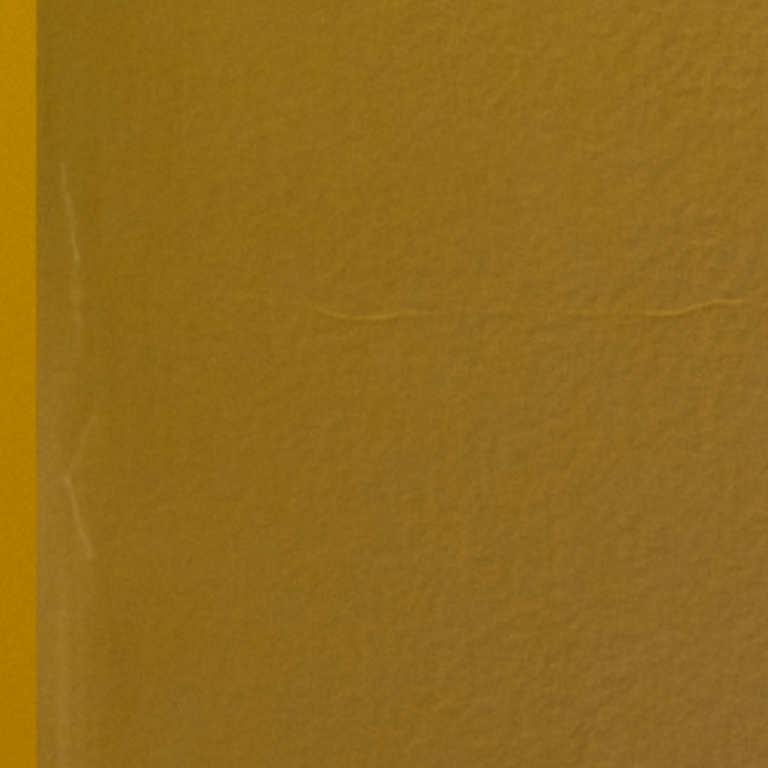
A WebGL 2 fragment shader for this texture:

```glsl
#version 300 es
precision highp float;

uniform vec2 u_resolution;
out vec4 fragColor;

float hash(vec2 p) {
    vec3 q = fract(vec3(p.xyx) * 0.1031);
    q += dot(q, q.yzx + 33.33);
    return fract((q.x + q.y) * q.z);
}

float valueNoise(vec2 p) {
    vec2 cell = floor(p);
    vec2 f = fract(p);
    f = f * f * (3.0 - 2.0 * f);
    float low = mix(hash(cell), hash(cell + vec2(1.0, 0.0)), f.x);
    float high = mix(hash(cell + vec2(0.0, 1.0)), hash(cell + 1.0), f.x);
    return mix(low, high, f.y);
}

float fbm(vec2 p, int octaves) {
    float sum = 0.0;
    float gain = 0.5;
    for (int i = 0; i < octaves; i++) {
        sum += gain * valueNoise(p);
        p = mat2(1.6, 1.2, -1.2, 1.6) * p + 17.3;
        gain *= 0.5;
    }
    return sum;
}

// Slope of the plaster relief towards the light
float relief(vec2 uv, float scale, vec2 lightStep) {
    return fbm((uv + lightStep) * scale, 3) - fbm((uv - lightStep) * scale, 3);
}

float segmentDistance(vec2 p, vec2 a, vec2 b) {
    vec2 ab = b - a;
    return length(p - a - ab * clamp(dot(p - a, ab) / dot(ab, ab), 0.0, 1.0));
}

float scratch(vec2 p, vec2 a, vec2 b, float width) {
    p.x += 0.009 * (valueNoise(p * 45.0) - 0.5);
    float d = segmentDistance(p, a, b) / width;
    return exp(-d * d);
}

// Signed height above a wavering, nearly level crack
float crackOffset(vec2 uv) {
    float wave = 0.016 * (valueNoise(vec2(uv.x * 13.0, 4.0)) - 0.5)
               + 0.008 * (valueNoise(vec2(uv.x * 42.0, 9.0)) - 0.5);
    float leftRise = 0.028 * (1.0 - smoothstep(0.24, 0.46, uv.x));
    float rightRise = 0.015 * smoothstep(0.88, 0.95, uv.x);
    return uv.y - 0.592 - leftRise - rightRise - wave;
}

vec3 wallBase(vec2 uv) {
    vec3 lower = mix(vec3(0.548, 0.398, 0.084), vec3(0.546, 0.402, 0.166), uv.x);
    vec3 upper = mix(vec3(0.568, 0.419, 0.072), vec3(0.588, 0.434, 0.132), uv.x);
    return mix(lower, upper, uv.y);
}

vec3 paintedWall(vec2 uv, float edge) {
    vec3 color = wallBase(uv);
    vec3 pale = vec3(0.10, 0.095, 0.12);
    float nearEdge = 1.0 - smoothstep(0.0, 0.26, uv.x - edge);

    // Shade and rubbed paint beside the strip
    color -= vec3(0.028, 0.018, 0.010) * nearEdge * smoothstep(0.2, 0.9, uv.y);
    float rubbed = exp(-pow((uv.x - edge - 0.025) / 0.04, 2.0));
    rubbed *= 1.0 - smoothstep(0.35, 0.85, uv.y);
    color += pale * rubbed * (0.1 + 0.45 * valueNoise(uv * vec2(75.0, 6.0)));

    // Vertical brush streaks, broad mottling and drifting tint
    float streaks = valueNoise(uv * vec2(95.0, 7.0)) - 0.5;
    color += streaks * mix(0.007, 0.022, nearEdge);
    color += 0.012 * (fbm(uv * 7.0, 3) - 0.44);
    float tint = fbm(uv * 24.0 + 11.0, 3) - 0.44;
    color += tint * vec3(0.012, 0.004, -0.045);

    // Fine plaster bumps, stronger towards the right
    vec2 warped = uv + 0.006 * vec2(valueNoise(uv * 30.0), valueNoise(uv * 30.0 + 51.0));
    float bumps = relief(warped, 72.0, vec2(-0.0022, 0.0028));
    float patches = mix(0.55, 1.35, fbm(uv * 9.0 + 31.0, 2));
    color += vec3(1.0, 0.90, 0.45) * bumps * patches * mix(0.030, 0.092, smoothstep(0.05, 0.9, uv.x));

    // Long faint crack with a lit ridge and a soft shadow below
    float height = crackOffset(uv);
    float broken = 0.2 + 0.8 * smoothstep(0.15, 0.60, valueNoise(vec2(uv.x * 14.0, 61.0)));
    broken *= smoothstep(0.22, 0.60, uv.x) * (0.6 + 0.5 * valueNoise(uv * 70.0));
    float ridge = exp(-pow(height / 0.0032, 2.0));
    float shadow = exp(-pow((height + 0.007) / 0.004, 2.0));
    color += broken * (vec3(0.062, 0.053, 0.010) * ridge - 0.030 * shadow);

    // Pale scuffs
    float scuffs = 0.6 * scratch(uv, vec2(0.081, 0.785), vec2(0.099, 0.665), 0.005);
    scuffs += 0.35 * scratch(uv, vec2(0.099, 0.665), vec2(0.101, 0.540), 0.007);
    scuffs += 0.45 * scratch(uv, vec2(0.124, 0.453), vec2(0.085, 0.375), 0.006);
    scuffs += 0.65 * scratch(uv, vec2(0.085, 0.375), vec2(0.117, 0.277), 0.005);
    scuffs += 0.25 * scratch(uv, vec2(0.117, 0.277), vec2(0.122, 0.210), 0.007);
    return color + pale * scuffs * mix(0.35, 1.0, valueNoise(uv * 60.0));
}

void main() {
    vec2 uv = gl_FragCoord.xy / u_resolution;
    float edge = 0.047 + 0.001 * (valueNoise(vec2(2.0, uv.y * 18.0)) - 0.5);
    float blur = max(0.0034, 1.0 / u_resolution.x);

    vec3 strip = mix(vec3(0.672, 0.474, 0.0), vec3(0.715, 0.508, 0.0), uv.y);
    vec3 color = mix(strip, paintedWall(uv, edge), smoothstep(edge - blur, edge + blur, uv.x));

    // Soft surface grain
    float grain = valueNoise(uv * 250.0) + 0.6 * valueNoise(uv * 410.0 + 73.0) - 0.8;
    color += grain * vec3(0.026, 0.022, 0.012);
    fragColor = vec4(clamp(color, 0.0, 1.0), 1.0);
}
```
